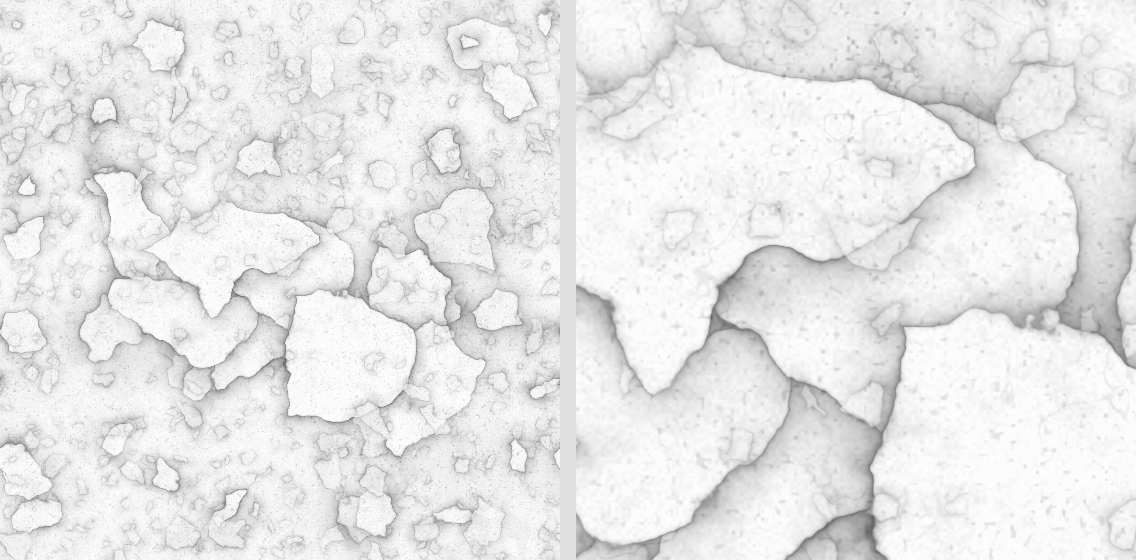
Left, the full canvas; right, a detail of the centre.
This texture map is drawn by a three.js fragment shader. Its source:

```glsl
// Ambient occlusion map of broken rock: pale angular flakes lie over mottled ground.
// Each flake is a noise-warped polygon that shades what lies below it and covers it;
// layers run from grit to slabs, then a central ridge and faint chips on top.
varying vec2 vUv;

float hash(vec2 p) {
  vec3 q = fract(vec3(p.xyx) * vec3(0.1031, 0.1030, 0.0973));
  q += dot(q, q.yzx + 33.33);
  return fract((q.x + q.y) * q.z);
}

// Value noise with n cells across, repeating at the canvas edge
float noise(vec2 uv, float n) {
  vec2 p = uv * n, i = floor(p), f = fract(p);
  f = f * f * (3.0 - 2.0 * f);
  vec2 a = mod(i, n), b = mod(i + 1.0, n);
  return mix(mix(hash(a + n), hash(vec2(b.x, a.y) + n), f.x),
             mix(hash(vec2(a.x, b.y) + n), hash(b + n), f.x), f.y);
}

float fbm(vec2 uv, float n) {
  float sum = 0.0, gain = 0.5;
  for (int k = 0; k < 4; k++) {
    sum += gain * noise(uv, n);
    n *= 2.0;
    gain *= 0.5;
  }
  return sum / 0.9375;
}

vec2 warp(vec2 uv, float n) {
  return vec2(fbm(uv, n), fbm(uv + vec2(0.37, 0.61), n)) - 0.5;
}

// Distance to an irregular, stretched and turned polygon
float flakeDistance(vec2 p, float size, vec2 id) {
  float turn = 6.2832 * hash(id + 5.7);
  float slim = mix(0.35, 0.85, hash(id + 17.3));
  float d = -1.0;
  for (int k = 0; k < 7; k++) {
    vec2 key = id + vec2(float(k) * 3.1, 41.0);
    float a = (float(k) + 0.7 * hash(key)) * 6.2832 / 7.0;
    float support = size * length(vec2(cos(a), slim * sin(a)));
    support *= 0.72 + 0.38 * hash(key + 9.2);
    d = max(d, dot(p, vec2(cos(a + turn), sin(a + turn))) - support);
  }
  return d;
}

// Shades the surface around a flake towards grey, covers it, then draws its rim
float layFlake(float shade, float d, float reach, float depth, float top, float cover) {
  float soft = clamp(1.0 - max(d, 0.0) / reach, 0.0, 1.0);
  float contact = exp(-max(d, 0.0) / 0.0045) * step(0.001, soft);
  float dark = depth * (0.30 * soft * soft * soft + 0.27 * contact);
  shade = mix(shade, 0.50, clamp(dark, 0.0, 0.8) * mix(cover, 1.0, step(0.0, d)));
  shade = mix(shade, top, cover * smoothstep(0.0007, -0.0010, d));
  return mix(shade, 0.40, clamp(0.52 * depth * exp(-abs(d) / 0.0011), 0.0, 0.75));
}

// One flake at most in each of n by n cells
float scatter(float shade, vec2 uv, float n, float density, float depth, float top, float cover) {
  vec2 p = uv * n + warp(uv, n * 2.0) * 0.5;
  vec2 cell = floor(p);
  float strength = depth * (0.15 + 1.6 * noise(uv, n * 3.0));
  for (int y = -1; y <= 1; y++) {
    for (int x = -1; x <= 1; x++) {
      vec2 c = cell + vec2(float(x), float(y));
      vec2 id = mod(c, n) + n * 7.0;
      if (hash(id) < density) {
        vec2 centre = c + 0.2 + 0.6 * vec2(hash(id + 2.3), hash(id + 8.9));
        float h = hash(id + 13.1);
        float d = flakeDistance(p - centre, mix(0.18, 0.45, h * h), id) / n;
        float tone = top + 0.008 - 0.02 * hash(id + 21.0);
        shade = layFlake(shade, d, 0.35 / n, strength, tone, cover);
      }
    }
  }
  return shade;
}

// Large slabs in a zigzag along a falling line through the middle
float ridge(float shade, vec2 uv, float top) {
  vec2 p = uv + warp(uv, 8.0) * 0.10 + warp(uv, 40.0) * 0.016;
  float strength = 0.35 + 1.3 * noise(uv, 14.0);
  for (int i = 0; i < 8; i++) {
    float k = mod(float(i) * 3.0, 8.0);
    vec2 id = vec2(k * 5.0 + 3.0, 77.0);
    vec2 jitter = vec2(hash(id + 1.7), hash(id + 6.1)) - 0.5;
    float side = mod(k, 2.0) - 0.5;
    vec2 centre = vec2(0.24 + 0.078 * k, 0.52 - 0.021 * k - 0.11 * side) + jitter * 0.06;
    float d = flakeDistance(p - centre, mix(0.12, 0.16, hash(id + 4.4)), id);
    float tone = top + 0.008 - 0.015 * hash(id + 8.0);
    shade = layFlake(shade, d, 0.06, strength, tone, 1.0);
  }
  return shade;
}

void main() {
  vec2 uv = vUv;
  float mottle = fbm(uv, 6.0);
  float top = 1.0 - 0.03 * fbm(uv, 17.0);
  float shade = 1.005 - 0.08 * mottle;

  // Ground debris, from grit to slabs
  shade = scatter(shade, uv, 27.0, 0.40, 0.28, top, 0.4);
  shade = scatter(shade, uv, 14.0, 0.45, 0.48, top, 0.7);
  shade = scatter(shade, uv, 4.0, 0.55, 0.65, top, 0.9);
  shade = scatter(shade, uv, 8.0, 0.48, 0.75, top, 0.95);
  shade = ridge(shade, uv, top);

  // Faint chips resting on everything
  shade = scatter(shade, uv, 11.0, 0.35, 0.42, top, 0.6);
  shade = scatter(shade, uv, 24.0, 0.32, 0.30, top, 0.35);

  // Broken hairlines, stains and fine pitted grain
  float hair = 1.0 - smoothstep(0.0, 0.022, abs(fbm(uv, 22.0) - 0.5));
  shade -= 0.06 * hair * smoothstep(0.4, 0.75, noise(uv, 19.0));
  shade -= 0.03 * smoothstep(0.5, 0.8, fbm(uv, 45.0));
  float pits = noise(uv, 293.0) * noise(uv.yx + 0.31, 391.0);
  shade -= 0.15 * smoothstep(0.35, 0.85, pits) * (0.3 + mottle);
  shade += 0.055 * (noise(uv, 470.0) - 0.5);
  gl_FragColor = vec4(vec3(clamp(shade, 0.0, 0.99)), 1.0);
}
```
